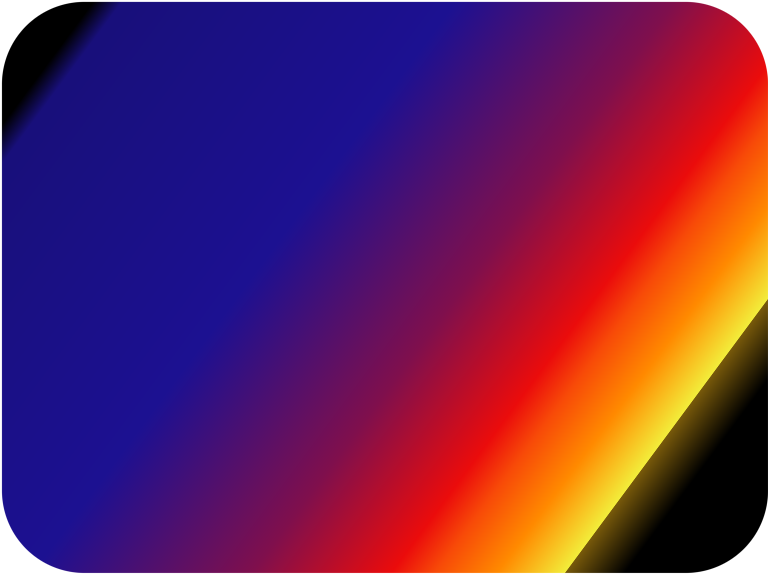
Reproduce this background procedurally as a WebGL 2 fragment shader.

```glsl
#version 300 es
precision highp float;

#define BAND_NORMAL vec2(0.803, -0.595)
#define BAND_OFFSET 0.595
#define CUT_POS 1.3795
#define FADE_WIDTH 0.083
#define FADE_COLOR vec3(0.47, 0.35, 0.04)
#define CARD_CENTER vec2(0.6684, 0.501)
#define CARD_HALF vec2(0.665, 0.4957)
#define CARD_RADIUS 0.143
#define PAPER vec3(1.0)

uniform vec2 u_resolution;
out vec4 outColor;

const int STOPS = 8;
const float stopPos[STOPS] = float[](0.132, 0.172, 0.637, 0.943, 1.137, 1.198, 1.285, 1.3795);
const vec3 stopColor[STOPS] = vec3[](
    vec3(0.0),                 // black
    vec3(0.095, 0.06, 0.48),   // navy
    vec3(0.11, 0.065, 0.57),   // blue
    vec3(0.50, 0.06, 0.30),    // plum
    vec3(0.92, 0.045, 0.045),  // red
    vec3(0.97, 0.29, 0.03),    // vermilion
    vec3(1.0, 0.54, 0.0),      // orange
    vec3(0.95, 0.93, 0.23));   // yellow

float roundedBox(vec2 p, vec2 halfSize, float radius) {
    vec2 q = abs(p) - halfSize + radius;
    return length(max(q, 0.0)) + min(max(q.x, q.y), 0.0) - radius;
}

vec3 spectrum(float t) {
    vec3 color = stopColor[0];
    for (int i = 1; i < STOPS; i++) {
        float k = clamp((t - stopPos[i - 1]) / (stopPos[i] - stopPos[i - 1]), 0.0, 1.0);
        color = mix(color, stopColor[i], k);
    }
    return color;
}

void main() {
    vec2 p = gl_FragCoord.xy / u_resolution.y;
    float pixel = 1.0 / u_resolution.y;

    // Diagonal color bands
    float t = dot(p, BAND_NORMAL) + BAND_OFFSET;
    vec3 color = spectrum(t);

    // Sharp cut, then a dim glow fading to black
    float fade = 1.0 - clamp((t - CUT_POS) / FADE_WIDTH, 0.0, 1.0);
    float cut = smoothstep(-0.5 * pixel, 0.5 * pixel, t - CUT_POS);
    color = mix(color, FADE_COLOR * fade, cut);

    // Rounded card on plain paper
    float card = roundedBox(p - CARD_CENTER, CARD_HALF, CARD_RADIUS);
    color = mix(color, PAPER, smoothstep(-0.7 * pixel, 0.7 * pixel, card));

    outColor = vec4(color, 1.0);
}
```
